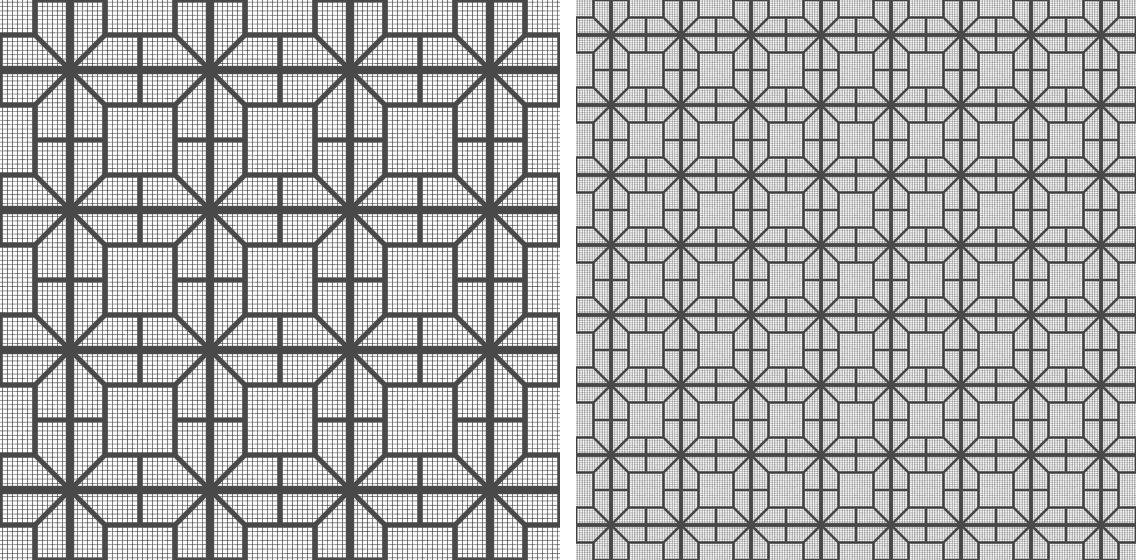
Left, the tile; right, the same tile 2 across and 2 down.
Reproduce this pattern procedurally as a Shadertoy shader.

```glsl
// Square lattice of dark bars: each cell holds a framed square joined to the
// corners by diagonals and to the cell sides by spokes. Bars are distance
// functions; a fine woven wire mesh with uneven strands fills the gaps.

const float REPEATS = 4.0;                    // cells across and down
const vec2 WIRES = vec2(28.0, 32.0);          // mesh wires per cell
const vec2 WIRE_WIDTH = vec2(0.15, 0.17);     // as a share of the wire pitch
const float SQUARE_HALF = 0.25;               // lengths below in cell units
const float MAIN_HALF = 0.030;
const float FRAME_HALF = 0.0185;
const float DIAGONAL_HALF = 0.0185;
const float SPOKE_HALF = 0.0175;

const vec3 PAPER = vec3(0.985);
const vec3 BAR = vec3(0.285);
const vec3 BAR_RIM = vec3(0.33);
const vec3 WIRE = vec3(0.27);

// Sine-free hash of a lattice point
float hash21(vec2 p) {
    vec3 h = fract(vec3(p.xyx) * 0.1031);
    h += dot(h, h.yzx + 33.33);
    return fract((h.x + h.y) * h.z);
}

// Signed distance to the bars of one cell, p in [-0.5, 0.5]
float barDistance(vec2 p) {
    vec2 q = abs(p);
    float outer = max(q.x, q.y);
    float inner = min(q.x, q.y);
    float border = 0.5 - outer - MAIN_HALF;
    float frame = abs(outer - SQUARE_HALF) - FRAME_HALF;
    float diagonal = (outer - inner) * 0.70711 - DIAGONAL_HALF;
    float spoke = inner - SPOKE_HALF;
    // Diagonals and spokes exist only outside the framed square
    float rays = max(min(diagonal, spoke), SQUARE_HALF - outer);
    return min(min(border, frame), rays);
}

// Box-filtered coverage of wires centred in each unit interval
vec2 wireCoverage(vec2 g, vec2 width, vec2 pixel) {
    vec2 d = abs(fract(g) - 0.5);
    vec2 cover = (0.5 * (width + pixel) - d) / pixel;
    return clamp(cover, vec2(0.0), min(vec2(1.0), width / pixel));
}

// Mesh darkness: steady upright wires, broken cross wires
float meshCoverage(vec2 g, vec2 pixel) {
    vec2 id = mod(floor(g), WIRES * REPEATS);
    vec2 cover = wireCoverage(g, WIRE_WIDTH, pixel);
    float upright = cover.x * mix(0.85, 1.0, hash21(vec2(id.x, 7.0)));
    float dash = mix(0.65, 1.0, hash21(id + 19.0));
    float row = mix(0.8, 1.0, hash21(vec2(3.0, id.y)));
    float across = cover.y * dash * row;
    return 1.0 - (1.0 - upright) * (1.0 - across);
}

// Bar shade: lighter rim and a faint cross weave
vec3 barColour(float d, vec2 g) {
    float rim = smoothstep(-0.008, 0.0, d);
    vec2 wave = cos(6.2831853 * g);
    return mix(BAR, BAR_RIM, rim) + 0.012 * wave.x * wave.y;
}

void mainImage(out vec4 fragColor, in vec2 fragCoord) {
    vec2 cell = fragCoord / iResolution.xy * REPEATS;
    vec2 pixel = REPEATS / iResolution.xy;
    vec2 p = fract(cell + 0.5) - 0.5;
    vec2 g = cell * WIRES;

    // Wire mesh ground
    vec3 colour = mix(PAPER, WIRE, meshCoverage(g, pixel * WIRES));

    // Bars on top
    float d = barDistance(p);
    float aa = max(pixel.x, pixel.y);
    float bar = 1.0 - smoothstep(-0.7 * aa, 0.7 * aa, d);
    colour = mix(colour, barColour(d, g), bar);

    fragColor = vec4(colour, 1.0);
}
```
